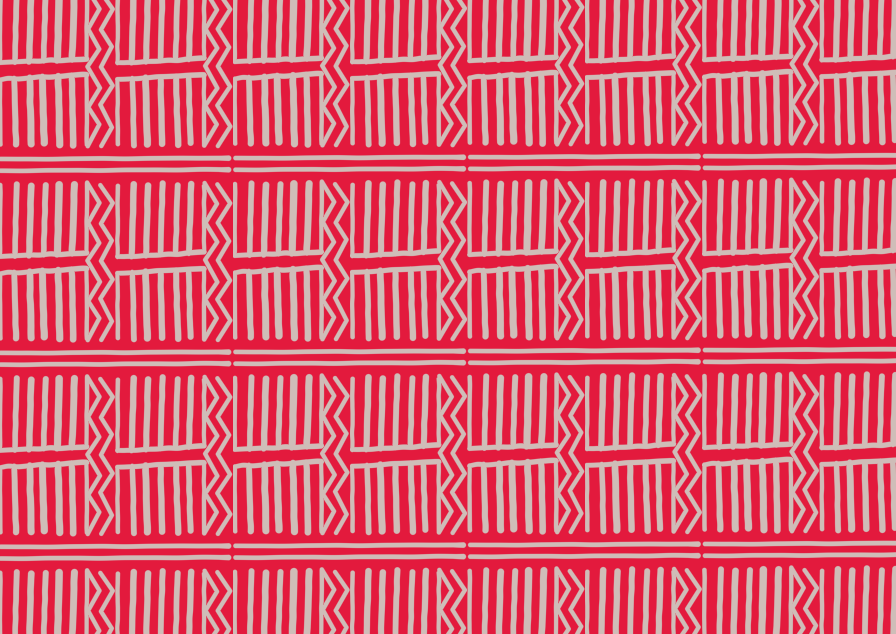
Give the GLSL for this pattern, as a WebGL 2 fragment shader.

```glsl
#version 300 es
precision highp float;
// Hand-drawn textile: back-to-back combs of stripes, paired zigzags and double rules.
// Each tile holds two comb-and-zigzag halves above a pair of rules; every mark is a
// round-ended stroke, varied by hashes that are the same in each tile.

uniform vec2 u_resolution;
out vec4 outColor;

const vec3 RED = vec3(0.89, 0.10, 0.24);
const vec3 STONE = vec3(0.81, 0.74, 0.72);

// Lengths are in design units; the canvas is 768 of them wide.
const float CANVAS_WIDTH = 768.0;
const vec2 TILE = vec2(201.2, 166.2);
const vec2 TILE_ORIGIN = vec2(-1.9, -16.4);
const float COLUMN_RISE = 0.8;
const float STRIPE_GAP = 12.35;
const int STRIPES = 7;
const int ZIG_SEGMENTS = 8;

float hash(float n) {
    return fract(sin(n * 12.9898 + 4.13) * 43758.545);
}

// Random value from -1 to 1
float jitter(float n) {
    return 2.0 * hash(n) - 1.0;
}

float noise(float x, float seed) {
    float i = floor(x);
    float f = x - i;
    return mix(jitter(i + seed), jitter(i + 1.0 + seed), f * f * (3.0 - 2.0 * f));
}

// Round-ended stroke from a to b whose radius runs from ra to rb
float stroke(vec2 p, vec2 a, vec2 b, float ra, float rb) {
    vec2 ab = b - a;
    float h = clamp(dot(p - a, ab) / dot(ab, ab), 0.0, 1.0);
    return length(p - a - ab * h) - mix(ra, rb, h);
}

// Stripes hanging between a tilted bar at barY and free ends at endY
float comb(vec2 p, float barY, float endY, float lean, float seed) {
    float right = 2.0 + STRIPE_GAP * float(STRIPES - 1);
    float tilt = 1.6 + 0.6 * jitter(seed);
    vec2 q = p + vec2(0.0, 0.6 * noise(p.x / 9.0, seed + 40.0));
    float d = stroke(q, vec2(2.0, barY + tilt), vec2(right, barY - tilt), 2.1, 2.4);
    for (int i = 0; i < STRIPES; i++) {
        float k = float(i);
        float s = seed + k * 3.7;
        bool outer = i == 0 || i == STRIPES - 1;
        float x = 2.0 + STRIPE_GAP * k + (outer ? 0.0 : 0.8 * jitter(s));
        float radius = outer ? 1.8 : 2.75 + 0.4 * jitter(s + 1.0);
        float shift = outer ? 0.3 : lean + 0.4 * jitter(s + 2.0);
        vec2 tip = vec2(x + shift, endY + 1.2 * jitter(s + 3.0));
        vec2 root = vec2(x, barY + tilt * (1.0 - k / 3.0));
        vec2 w = p + vec2(0.25 * noise(p.y / 8.0, s), 0.0);
        d = min(d, stroke(w, root, tip, radius, radius + 0.15));
    }
    return d;
}

// Corner number k of a zigzag between two x limits
vec2 zigCorner(float k, vec2 limits, vec2 span, float seed) {
    float x = mod(k, 2.0) < 0.5 ? limits.x : limits.y;
    float y = mix(span.x, span.y, k / float(ZIG_SEGMENTS));
    return vec2(x + 0.6 * jitter(seed + k), y + 1.5 * jitter(seed + k + 20.0));
}

float zigzag(vec2 p, vec2 limits, vec2 span, float seed) {
    float d = 1e3;
    vec2 a = zigCorner(0.0, limits, span, seed);
    for (int i = 1; i <= ZIG_SEGMENTS; i++) {
        vec2 b = zigCorner(float(i), limits, span, seed);
        d = min(d, stroke(p, a, b, 1.9, 1.9));
        a = b;
    }
    return d;
}

// Long rule with a slight slope and a thicker right end
float rule(vec2 p, float y, float seed) {
    p.y += 0.35 * noise(p.x / 22.0, seed);
    float d = stroke(p, vec2(2.6, y + 0.6), vec2(TILE.x - 3.4, y - 0.7), 2.0, 2.1);
    vec2 end = vec2(TILE.x - 3.4, y - 0.6);
    return min(d, stroke(p, end - vec2(10.0, 0.0), end, 2.0, 2.4));
}

float tileDistance(vec2 p) {
    float halfWidth = 0.5 * TILE.x;
    float side = floor(p.x / halfWidth);
    vec2 q = vec2(p.x - side * halfWidth, p.y);
    float seed = 60.0 * side;
    float d = comb(q, 68.5, 8.5, 1.7, seed + 5.0);
    d = min(d, comb(q, 82.5, 140.0, 1.5, seed + 31.0));
    d = min(d, zigzag(q, vec2(77.0, 87.3), vec2(7.5, 141.0), seed + 73.0));
    d = min(d, zigzag(q, vec2(88.2, 98.2), vec2(7.5, 141.0), seed + 97.0));
    d = min(d, rule(p, 152.4, 11.0));
    return min(d, rule(p, 162.4, 57.0));
}

void main() {
    // Design space runs down from the top left corner
    float unitsPerPixel = CANVAS_WIDTH / u_resolution.x;
    vec2 p = vec2(gl_FragCoord.x, u_resolution.y - gl_FragCoord.y) * unitsPerPixel;

    // Columns climb slightly toward the right
    p -= TILE_ORIGIN;
    p.y += COLUMN_RISE * floor(p.x / TILE.x);
    float d = tileDistance(mod(p, TILE));

    float soft = max(0.75 * unitsPerPixel, 0.5);
    float ink = 1.0 - smoothstep(-soft, soft, d);
    outColor = vec4(mix(RED, STONE, ink), 1.0);
}
```
